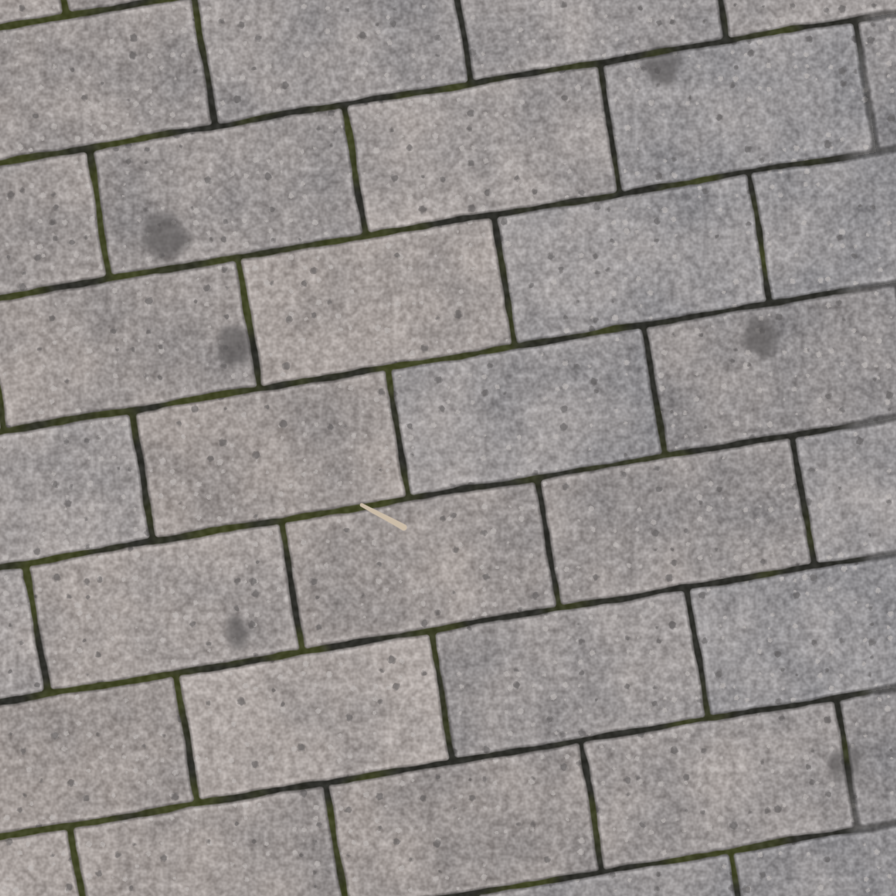
Write a WebGL 2 fragment shader that draws this texture.

```glsl
#version 300 es
precision highp float;

uniform vec2 u_resolution;
out vec4 fragColor;

const vec2 PAVER = vec2(0.289, 0.1486);
const vec2 ANCHOR = vec2(0.4323, 0.5898);
const float TILT = 0.165;
const vec3 COOL_STONE = vec3(0.555, 0.55, 0.56);
const vec3 WARM_STONE = vec3(0.645, 0.615, 0.60);
const vec3 PALE_GRIT = vec3(0.75, 0.73, 0.72);
const vec3 DARK_PIT = vec3(0.33, 0.32, 0.32);
const vec3 JOINT_SOIL = vec3(0.18, 0.18, 0.165);
const vec3 JOINT_MOSS = vec3(0.25, 0.265, 0.15);
const vec3 TWIG = vec3(0.80, 0.74, 0.66);

vec2 hash2(vec2 p) {
    vec3 q = fract(p.xyx * vec3(0.1031, 0.1030, 0.0973));
    q += dot(q, q.yzx + 33.33);
    return fract((q.xx + q.yz) * q.zy);
}

float gradientDot(vec2 cell, vec2 offset) {
    float angle = 6.2832 * hash2(cell).x;
    return dot(vec2(cos(angle), sin(angle)), offset);
}

float gradientNoise(vec2 p) {
    vec2 i = floor(p), f = fract(p);
    vec2 w = f * f * f * (f * (f * 6.0 - 15.0) + 10.0);
    vec2 e = vec2(1.0, 0.0);
    float low = mix(gradientDot(i, f), gradientDot(i + e, f - e), w.x);
    float high = mix(gradientDot(i + e.yx, f - e.yx), gradientDot(i + 1.0, f - 1.0), w.x);
    return mix(low, high, w.y);
}

float fbm(vec2 p, int octaves) {
    float sum = 0.0, amplitude = 1.0;
    for (int i = 0; i < octaves; i++) {
        sum += amplitude * gradientNoise(p);
        p = p * 2.03 + 17.3;
        amplitude *= 0.6;
    }
    return sum;
}

// Irregular blobs, at most one in each cell of a grid
float specks(vec2 p, float cells, float density, float seed) {
    vec2 q = p * cells + seed;
    vec2 id = floor(q);
    vec2 shape = hash2(id + seed + 51.0);
    float radius = mix(0.08, 0.25, shape.y);
    float d = length(fract(q) - mix(vec2(0.3), vec2(0.7), hash2(id)));
    d += 0.09 * gradientNoise(q * 5.0);
    float soft = 0.06 + cells / u_resolution.y * 0.5;
    return step(shape.x, density) * (1.0 - smoothstep(radius - soft, radius + soft, d));
}

float roundedBox(vec2 p, vec2 halfSize, float radius) {
    vec2 q = abs(p) - halfSize + radius;
    return length(max(q, 0.0)) + min(max(q.x, q.y), 0.0) - radius;
}

float taperedStroke(vec2 p, vec2 a, vec2 b, float width) {
    vec2 along = b - a;
    float t = clamp(dot(p - a, along) / dot(along, along), 0.0, 1.0);
    return length(p - a - along * t) - width * mix(0.6, 1.0, t);
}

// Running bond: xy is the position from the paver centre, zw its index
vec4 runningBond(vec2 p, vec2 size) {
    float row = floor(p.y / size.y);
    float x = p.x / size.x + 0.5 * mod(row + 1.0, 2.0);
    vec2 local = vec2(fract(x), fract(p.y / size.y)) - 0.5;
    return vec4(local * size, floor(x), row);
}

vec3 stoneColor(vec2 p, vec2 id) {
    vec2 tint = hash2(id + 40.0);
    float patches = fbm(p * 9.0 + id * 3.7, 3);
    float warmth = 0.55 * tint.x + 0.65 * (1.0 - p.x) + 0.35 * patches;
    vec3 color = mix(COOL_STONE, WARM_STONE, clamp(warmth, 0.0, 1.0));
    color += 0.045 * (tint.y - 0.5) + 0.05 * patches;
    color += 0.055 * fbm(p * 45.0, 2) + 0.13 * fbm(p * 130.0, 2);
    color = mix(color, PALE_GRIT, 0.65 * specks(p, 75.0, 0.22, 11.0));
    color = mix(color, DARK_PIT, 0.55 * specks(p, 58.0, 0.13, 29.0));
    return mix(color, DARK_PIT, 0.6 * specks(p, 9.0, 0.09, 73.0));
}

void main() {
    vec2 p = gl_FragCoord.xy / u_resolution;
    float pixel = 1.0 / u_resolution.y;

    // Tilted paving with slightly uneven edges
    float c = cos(TILT), s = sin(TILT);
    vec2 wall = mat2(c, -s, s, c) * (p - ANCHOR);
    vec2 wobble = vec2(gradientNoise(p * 14.0), gradientNoise(p * 14.0 + 60.0));
    wall += 0.0025 * wobble;
    vec4 paver = runningBond(wall, PAVER);
    float jointHalf = 0.0027 + 0.0016 * fbm(p * 24.0, 3) + 0.0007 * (1.0 - p.x);
    float edge = roundedBox(paver.xy, 0.5 * PAVER - jointHalf, 0.004);

    // Stone with a pale worn rim and a dirty margin
    vec3 color = stoneColor(p, paver.zw);
    color += 0.035 * smoothstep(-0.009, -0.004, edge);
    color *= 1.0 - 0.32 * smoothstep(-0.004, 0.0, edge);

    // Soil and moss in the joints, worn away towards the right border
    float moss = smoothstep(-0.15, 0.5, fbm(p * 11.0, 2) + 0.35 - 0.6 * p.x);
    vec3 filling = mix(JOINT_SOIL, JOINT_MOSS, moss) + 0.07 * gradientNoise(p * 150.0);
    float soft = max(pixel, 0.0012);
    float worn = smoothstep(0.94, 0.97, p.x + 0.04 * gradientNoise(p * 8.0));
    color = mix(color, filling, smoothstep(-soft, soft, edge) * (1.0 - 0.8 * worn));

    // Fallen twig
    float twig = taperedStroke(p + 0.002 * wobble, vec2(0.404, 0.437), vec2(0.45, 0.411), 0.0035);
    color = mix(color, TWIG, 1.0 - smoothstep(-pixel, pixel, twig));
    fragColor = vec4(clamp(color, 0.0, 1.0), 1.0);
}
```
